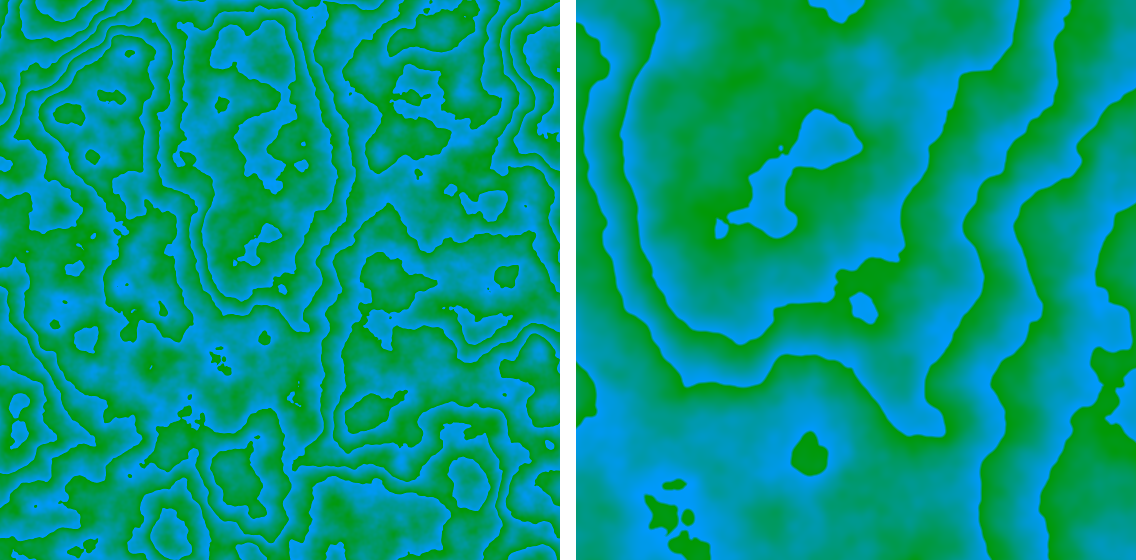
Left, the full canvas; right, a detail of the centre.
A three.js fragment shader for this texture:

```glsl
// Contoured terrain: a layered height field wrapped into repeating green-to-blue ramps.
// Each layer is cellular noise, summing a smooth signed bump around one point per cell.
// Slopes are tracked alongside heights so that the sharp ramp edges can be box-filtered.

varying vec2 vUv;

const vec3 LOW_GREEN = vec3(0.0, 0.6, 0.0);
const vec3 HIGH_BLUE = vec3(0.0, 0.6, 1.0);
const int OCTAVES = 6;
const float BASE_CELLS = 4.5;    // cells across the canvas in the broadest layer
const float BASE_HEIGHT = 3.0;   // ramps spanned by a full bump of that layer
const float LACUNARITY = 2.03;
const float GAIN = 0.43;
const float BASE_LEVEL = 8.15;   // phase of the ramp on flat ground
const float EDGE_WIDTH = 0.0015; // filter size in canvas units
const vec2 LAYER_SHIFT = vec2(17.3, 9.7);

vec3 hash3(vec2 cell) {
  vec3 p = fract(cell.xyx * vec3(0.1031, 0.1030, 0.0973));
  p += dot(p, p.yxz + 33.33);
  return fract((p.xxy + p.yzz) * p.zyx);
}

// Signed bumps on jittered cell points: x is the height, yz its gradient
vec3 cellBumps(vec2 p) {
  vec2 home = floor(p);
  vec3 sum = vec3(0.0);
  for (int j = -1; j <= 1; j++) {
    for (int i = -1; i <= 1; i++) {
      vec2 cell = home + vec2(float(i), float(j));
      vec3 rnd = hash3(cell);
      vec2 offset = p - cell - rnd.xy;
      float falloff = max(0.0, 1.0 - dot(offset, offset));
      float bump = rnd.z * 2.0 - 1.0;
      sum += bump * falloff * vec3(falloff, -4.0 * offset);
    }
  }
  return sum;
}

// Layered bumps: x is the height, yz its gradient per canvas width
vec3 terrain(vec2 uv) {
  vec3 total = vec3(BASE_LEVEL, 0.0, 0.0);
  float cells = BASE_CELLS;
  float height = BASE_HEIGHT;
  for (int k = 0; k < OCTAVES; k++) {
    vec3 layer = cellBumps(uv * cells + LAYER_SHIFT * float(k + 1));
    total += height * layer * vec3(1.0, cells, cells);
    cells *= LACUNARITY;
    height *= GAIN;
  }
  return total;
}

// Integral of fract(x), used to average the ramp over an interval
float rampIntegral(float x) {
  float f = fract(x);
  return 0.5 * (floor(x) + f * f);
}

float smoothRamp(float x, float width) {
  float halfWidth = 0.5 * width;
  return (rampIntegral(x + halfWidth) - rampIntegral(x - halfWidth)) / width;
}

void main() {
  vec3 ground = terrain(vUv);
  float width = max(length(ground.yz) * EDGE_WIDTH, 0.002);
  float level = smoothRamp(ground.x, width);
  gl_FragColor = vec4(mix(LOW_GREEN, HIGH_BLUE, level), 1.0);
}
```
